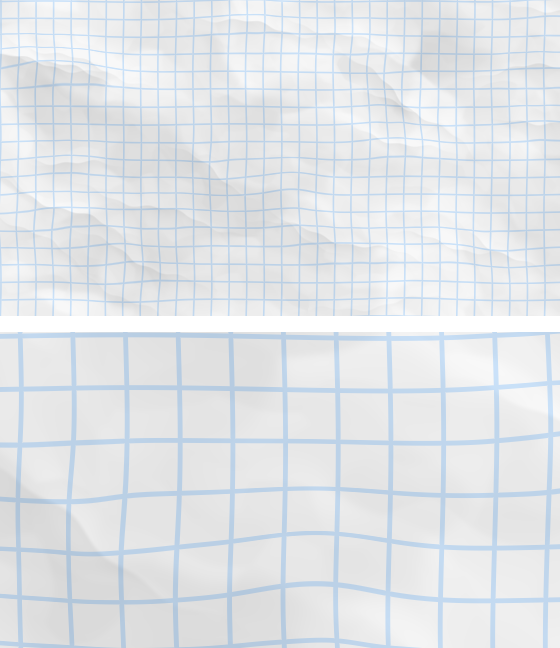
Top, the full canvas; bottom, a detail of the centre.
This texture is drawn by a WebGL 1 fragment shader. Its source:

```glsl
precision highp float;
// Crumpled white graph paper: a 32 by 18 grid of pale blue lines bent by soft folds.

uniform vec2 u_resolution;

const vec2 GRID = vec2(32.0, 18.0);         // squares across and down
const vec2 GRID_OFFSET = vec2(0.02, 0.91);  // first line, in squares
const float LINE_WIDTH = 0.092;             // in squares
const vec3 INK_TINT = vec3(0.815, 0.910, 1.005);
const float PAPER_LIGHT = 0.922;
const float SHADE_MIN = 0.83;
const float SHADE_MAX = 0.972;
const float FACET_SHARPNESS = 15.0;
const float GRAIN_ANGLE = -0.42;            // main direction of the folds
const float FOLD_SHADE = 0.055;
const float FOLD_SHIFT = 0.30;              // grid displacement, in squares
const int FOLD_COUNT = 24;
const vec2 BULGE_CENTER = vec2(16.7, 7.6);
const vec2 BULGE_RADIUS = vec2(1.6, 1.5);
const float BULGE_HEIGHT = 0.34;

vec2 hash2(vec2 p) {
  vec2 s = vec2(dot(p, vec2(127.1, 311.7)), dot(p, vec2(269.5, 183.3)));
  return fract(sin(s) * 43758.5);
}

// Coordinates along and across a direction
vec2 alongAcross(vec2 p, float angle) {
  vec2 dir = vec2(cos(angle), sin(angle));
  return vec2(dot(p, dir), dot(p, vec2(-dir.y, dir.x)));
}

// Cellular noise whose cells are tilted planes with slightly soft borders
float facets(vec2 p) {
  vec2 cell = floor(p);
  vec2 local = fract(p);
  float sum = 0.0;
  float total = 0.0;
  for (int y = -1; y <= 1; y++) {
    for (int x = -1; x <= 1; x++) {
      vec2 o = vec2(float(x), float(y));
      vec2 d = o + hash2(cell + o) - local;
      vec2 tilt = hash2(cell + o + 17.3) - 0.5;
      float level = hash2(cell + o + 41.7).x - 0.5;
      float weight = exp(-FACET_SHARPNESS * dot(d, d));
      sum += weight * (level + 1.3 * dot(tilt, d));
      total += weight;
    }
  }
  return sum / total;
}

// One fold: xy is the shift of the grid, z the change of light
vec3 fold(vec2 p, float id) {
  vec2 place = hash2(vec2(id, 3.1));
  vec2 form = hash2(vec2(id, 8.7));
  float strength = 0.3 + 0.7 * hash2(vec2(id, 5.9)).x;
  float angle = GRAIN_ANGLE + 0.9 * (form.x - 0.4);
  float reach = mix(1.6, 4.2, form.y);
  vec2 q = alongAcross(p - place * GRID, angle);
  q.y += 0.22 * sin(q.x * 1.1 + id) + 0.07 * sin(q.x * 3.7 + id * 2.0);

  float taper = exp(-q.x * q.x / (reach * reach));
  float crest = exp(-q.y * q.y / 1.3);
  float below = smoothstep(0.06, -0.06, q.y);
  float shadow = below * exp(min(q.y, 0.0) * 1.5);
  float glow = (1.0 - below) * exp(-max(q.y, 0.0) * 1.1);
  vec2 normal = vec2(-sin(angle), cos(angle));
  float side = form.x > 0.3 ? 1.0 : -1.0;
  return strength * taper * vec3(normal * crest * side * FOLD_SHIFT,
                                 FOLD_SHADE * (0.7 * glow - shadow));
}

// Broad, medium and fine facets, stretched along the grain
float crumple(vec2 p) {
  vec2 q = alongAcross(p, GRAIN_ANGLE);
  q += 0.35 * sin(q.yx * vec2(0.9, 0.7) + vec2(1.0, 2.3));
  q += 0.10 * sin(q.yx * vec2(3.1, 2.6));
  return 0.075 * facets(q * vec2(0.11, 0.24) + 4.2)
       + 0.045 * facets(q * vec2(0.28, 0.55) + 11.6)
       + 0.018 * facets(q * vec2(0.75, 1.10) + 23.9);
}

void main() {
  float pixel = GRID.y / u_resolution.y;
  vec2 p = gl_FragCoord.xy * pixel;

  // Folds bend the grid and shade the paper
  vec3 folds = vec3(0.0);
  for (int i = 0; i < FOLD_COUNT; i++) {
    folds += fold(p, float(i) + 1.0);
  }
  vec2 bulge = (p - BULGE_CENTER) / BULGE_RADIUS;
  vec2 shift = folds.xy + 0.035 * sin(p.yx * vec2(0.8, 0.6));
  shift.y += BULGE_HEIGHT * exp(-dot(bulge, bulge));
  float shade = PAPER_LIGHT + crumple(p) + folds.z;
  shade = clamp(shade, SHADE_MIN, SHADE_MAX);

  // Ruled lines, smoothed over one pixel
  vec2 toLine = abs(fract(p - shift - GRID_OFFSET + 0.5) - 0.5);
  vec2 cover = clamp((0.5 * LINE_WIDTH - toLine) / pixel + 0.5, 0.0, 1.0);
  float ink = max(cover.x, cover.y);

  vec3 color = shade * mix(vec3(1.0), INK_TINT, ink);
  gl_FragColor = vec4(color, 1.0);
}
```
